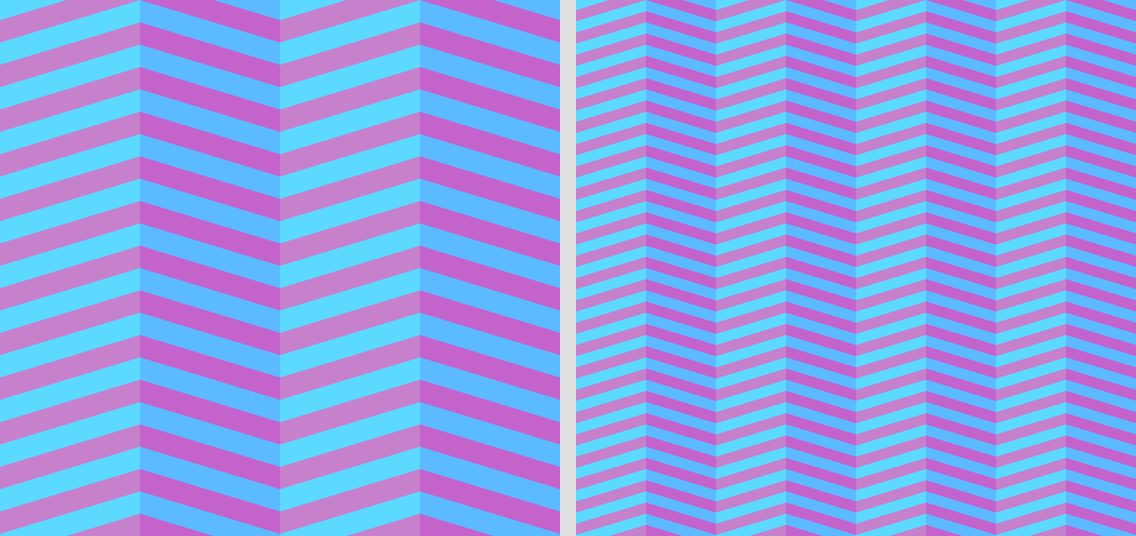
Left: one tile. Right: repeated 2 by 2.
A Shadertoy shader for this pattern:

```glsl
// Chevron stripes: slanted two-tone bands folded across alternating light and deep columns.

const float FOLDS_ACROSS = 2.0;   // light + deep column pairs
const float STRIPES_DOWN = 12.0;  // cool + warm stripe pairs
const float FOLD_DROP = 0.952;    // fall over one column, in stripe periods

const vec3 LIGHT_COOL = vec3(0.36, 0.85, 1.00);
const vec3 LIGHT_WARM = vec3(0.775, 0.50, 0.80);
const vec3 DEEP_COOL = vec3(0.36, 0.73, 1.00);
const vec3 DEEP_WARM = vec3(0.77, 0.39, 0.80);

// Smoothed square wave: 1 in the first half of each period, 0 in the second.
float halfBand(float phase, float pixelWidth) {
    float edgeDistance = 0.25 - abs(fract(phase + 0.25) - 0.5);
    return clamp(edgeDistance / pixelWidth + 0.5, 0.0, 1.0);
}

// Triangle wave: 1 at whole phases, 0 halfway between them.
float foldWave(float phase) {
    return abs(2.0 * fract(phase) - 1.0);
}

void mainImage(out vec4 fragColor, in vec2 fragCoord) {
    vec2 uv = fragCoord / iResolution.xy;
    vec2 pixel = 1.0 / iResolution.xy;

    // Fold the stripes into chevrons
    float columnPhase = uv.x * FOLDS_ACROSS;
    float stripePhase = (1.0 - uv.y) * STRIPES_DOWN - FOLD_DROP * foldWave(columnPhase);

    // Size of one pixel measured in each phase
    float columnPixel = FOLDS_ACROSS * pixel.x;
    float stripePixel = length(vec2(2.0 * FOLD_DROP * columnPixel, STRIPES_DOWN * pixel.y));

    // Pick the stripe tone, then the column shade
    float cool = halfBand(stripePhase, stripePixel);
    float light = halfBand(columnPhase, columnPixel);
    vec3 lightColumn = mix(LIGHT_WARM, LIGHT_COOL, cool);
    vec3 deepColumn = mix(DEEP_WARM, DEEP_COOL, cool);

    fragColor = vec4(mix(deepColumn, lightColumn, light), 1.0);
}
```
